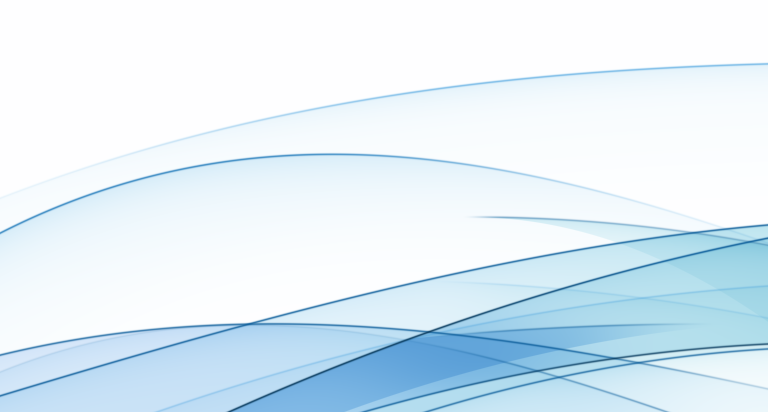
Give the GLSL for this background, as a WebGL 1 fragment shader.

```glsl
precision highp float;
// Translucent blue veils sweeping across a white backdrop.
// Each veil hangs below a cubic arc; overlapping tints multiply,
// and a thin inked line with a soft inner glow follows each rim.

#define PAPER vec3(0.995, 0.998, 1.0)
#define SKY vec3(0.45, 0.75, 0.91)
#define TEAL vec3(0.42, 0.77, 0.86)
#define VIOLET vec3(0.50, 0.70, 0.93)
#define AZURE vec3(0.22, 0.60, 0.86)
#define INK vec3(0.04, 0.36, 0.60)
#define NAVY vec3(0.02, 0.22, 0.36)
#define LINE_WIDTH 0.0026

uniform vec2 u_resolution;

// Cubic through four heights, evenly spaced from the left side to the right.
float arc(float x, vec4 h) {
  float t = 3.0 * x;
  vec3 d = h.yzw - h.xyz;
  vec2 e = d.yz - d.xy;
  return h.x + t * (d.x + (t - 1.0) * (0.5 * e.x + (t - 2.0) * (e.y - e.x) / 6.0));
}

// Approximate distance below an arc, in canvas heights.
float depthBelow(vec2 p, vec4 h) {
  float stepX = 0.002;
  float rise = arc(p.x + stepX, h) - arc(p.x - stepX, h);
  float slope = rise * u_resolution.y / (2.0 * stepX * u_resolution.x);
  return (arc(p.x, h) - p.y) / sqrt(1.0 + slope * slope);
}

float inside(float d) {
  float soft = 0.75 / u_resolution.y;
  return smoothstep(-soft, soft, d);
}

// Tint strength of a veil: an even body plus a glow that decays from its rim.
float veil(float d, float body, float glow, float reach) {
  return inside(d) * (body + glow * exp(-max(d, 0.0) / reach));
}

vec3 dye(vec3 color, vec3 tint, float amount) {
  return color * mix(vec3(1.0), tint, clamp(amount, 0.0, 1.0));
}

vec3 rim(vec3 color, float d, vec3 ink, float amount) {
  float r = d / max(LINE_WIDTH, 0.7 / u_resolution.y);
  return mix(color, ink, amount * exp(-r * r));
}

void main() {
  vec2 p = gl_FragCoord.xy / u_resolution;
  float x = p.x;

  // Rims of the veils
  float high = depthBelow(p, vec4(0.519, 0.706, 0.806, 0.845));
  float arch = depthBelow(p, vec4(0.434, 0.6165, 0.5825, 0.410));
  float sweep = depthBelow(p, vec4(0.039, 0.218, 0.364, 0.454));
  float hill = depthBelow(p, vec4(0.138, 0.2135, 0.170, 0.056));
  float innerHill = depthBelow(p, vec4(0.097, 0.211, 0.1165, -0.087));
  float diagonal = depthBelow(p, vec4(-0.277, 0.029, 0.262, 0.422));
  float pale = depthBelow(p, vec4(-0.146, 0.078, 0.228, 0.306));
  float faint = depthBelow(p, vec4(0.245, 0.313, 0.308, 0.228));
  float lower = depthBelow(p, vec4(-0.345, -0.083, 0.0875, 0.165));
  float lowest = depthBelow(p, vec4(-0.48, -0.153, 0.058, 0.153));
  float bladeTop = depthBelow(p, vec4(0.015, 0.132, 0.198, 0.2125));
  float bladeBase = depthBelow(p, vec4(-0.408, -0.085, 0.124, 0.218));
  float finTop = depthBelow(p, vec4(0.304, 0.438, 0.472, 0.405));
  float finBase = depthBelow(p, vec4(-0.159, 0.342, 0.468, 0.219));

  float aboveLower = inside(-lower);
  float belowSweep = inside(sweep);
  float finSpan = smoothstep(0.60, 0.66, x);
  float archFade = 1.0 - smoothstep(0.35, 0.94, x);
  float highFade = smoothstep(0.0, 0.65, x);

  // Pale upper veils, dissolving into white
  vec3 color = PAPER;
  float highBody = 0.025 * (1.0 - smoothstep(0.15, 0.35, high));
  color = dye(color, SKY, veil(high, highBody, 0.04 + 0.13 * highFade, 0.045));
  color = rim(color, high, AZURE, 0.08 + 0.50 * highFade);
  float archBody = 0.035 * (1.0 - smoothstep(0.22, 0.48, arch + 0.25 * x));
  color = dye(color, SKY, veil(arch, archBody, 0.03 + 0.19 * archFade, 0.065));
  color = rim(color, arch, mix(AZURE, INK, 0.5 * archFade), 0.12 + 0.68 * archFade);

  // Fin tapering to a point at its left
  float fin = inside(finTop) * inside(-finBase) * finSpan;
  color = dye(color, TEAL, fin * (0.12 + 0.16 * exp(-max(finTop, 0.0) / 0.03)));
  color = rim(color, finTop, INK, 0.55 * finSpan * (1.0 - 0.5 * x * x));

  // Broad sweep and its nested veils
  vec3 cool = mix(SKY, TEAL, smoothstep(0.4, 1.0, x));
  color = dye(color, cool, aboveLower * veil(sweep, 0.12 + 0.20 * x * x, 0.13, 0.05));
  color = dye(color, cool, aboveLower * veil(diagonal, 0.18, 0.14, 0.05));
  color = dye(color, cool, aboveLower * veil(pale, 0.05, 0.08, 0.04));
  float faintSpan = smoothstep(0.55, 0.68, x) * belowSweep * aboveLower;
  color = dye(color, TEAL, faintSpan * veil(faint, 0.02, 0.07, 0.03));

  // Low hill crossing the sweep
  float hillFade = 1.0 - 0.7 * smoothstep(0.72, 1.0, x);
  color = dye(color, mix(VIOLET, SKY, smoothstep(0.2, 0.6, x)),
              hillFade * veil(hill, 0.20, 0.12, 0.05));
  color = dye(color, SKY, hillFade * veil(innerHill, 0.08, 0.07, 0.04));

  // Saturated blade and the pool of blue around it
  float blade = inside(bladeTop) * inside(-bladeBase) * inside(diagonal);
  color = dye(color, AZURE, blade * 0.30 * (1.0 - smoothstep(0.72, 0.94, x)));
  vec2 pool = (p - vec2(0.60, 0.12)) / vec2(0.16, 0.11);
  color = dye(color, AZURE, 0.30 * exp(-dot(pool, pool)) * inside(diagonal) * aboveLower);

  // Narrow strip and light fringe under the lower rim
  color = dye(color, TEAL, inside(lower) * inside(-lowest) * 0.28);
  color = dye(color, TEAL, veil(lowest, 0.05, 0.18, 0.04));

  // Inked rims of the lower veils
  color = rim(color, pale, AZURE, 0.28 * aboveLower);
  color = rim(color, faint, AZURE, 0.16 * faintSpan);
  color = rim(color, innerHill, INK, 0.10 + 0.35 * smoothstep(0.53, 0.70, x));
  color = rim(color, bladeTop, INK, 0.45 * smoothstep(0.54, 0.68, x) * (1.0 - smoothstep(0.78, 0.94, x)));
  color = rim(color, sweep, INK, 0.80);
  color = rim(color, hill, INK, 0.75 * hillFade);
  color = rim(color, diagonal, mix(NAVY, INK, smoothstep(0.55, 0.9, x)), 0.85);
  color = rim(color, lower, mix(INK, NAVY, smoothstep(0.5, 0.8, x)), 0.75);
  color = rim(color, lowest, INK, 0.70);
  gl_FragColor = vec4(color, 1.0);
}
```
